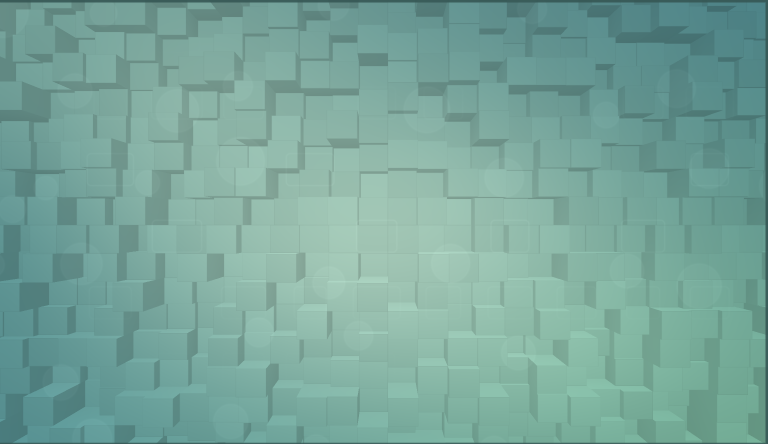
Give the GLSL for this background, as a WebGL 2 fragment shader.

```glsl
#version 300 es
precision highp float;
// A wall of extruded blocks in one-point perspective under a soft teal glow.

#define VANISH vec2(0.505, 0.493)  // vanishing point, share of the canvas
#define PITCH vec2(0.0610, 0.0575) // block spacing, in canvas heights
#define RELIEF 0.135               // largest block protrusion
#define SEAM 0.022                 // joint width, share of a block
#define BOKEH_CELL 0.20            // spacing of the faint discs
#define FRAME_CELL 0.15            // spacing of the faint frames
#define BORDER 0.0075              // thickness of the dark rim
#define SAMPLES 3                  // antialiasing grid per pixel

uniform vec2 u_resolution;
out vec4 outColor;

float hash(vec2 p) {
  vec3 q = fract(p.xyx * vec3(0.1031, 0.1030, 0.0973));
  q += dot(q, q.yzx + 33.33);
  return fract((q.x + q.y) * q.z);
}

float glow(vec2 uv, vec2 center, vec2 radius) {
  vec2 d = (uv - center) / radius;
  return exp(-dot(d, d));
}

// Corner colours blended with broad pools of light and shade
vec3 backdrop(vec2 uv) {
  vec3 low = mix(vec3(0.33, 0.56, 0.57), vec3(0.43, 0.65, 0.56), uv.x);
  vec3 high = mix(vec3(0.43, 0.61, 0.58), vec3(0.29, 0.50, 0.52), uv.x);
  vec3 c = mix(low, high, uv.y);
  c = mix(c, vec3(0.58, 0.73, 0.67), 0.60 * glow(uv, vec2(0.25, 0.75), vec2(0.20, 0.28)));
  c = mix(c, vec3(0.53, 0.76, 0.65), 0.60 * glow(uv, vec2(0.74, 0.22), vec2(0.23, 0.24)));
  c = mix(c, vec3(0.29, 0.51, 0.52), 0.60 * glow(uv, vec2(0.0, 0.36), vec2(0.15, 0.28)));
  return mix(c, vec3(0.65, 0.79, 0.72), 0.95 * glow(uv, vec2(0.49, 0.45), vec2(0.33, 0.38)));
}

float blockScale(vec2 cell) {
  return 1.0 + RELIEF * hash(cell + 71.0);
}

// Walk outward from the nearest plane until a block is met; returns its shade
float blocks(vec2 p) {
  vec2 g = p / PITCH;
  g += vec2(lessThan(abs(g), vec2(1e-4))) * 2e-4;
  vec2 dir = sign(g);
  float t = 1.0 / (1.0 + RELIEF);
  vec2 cell = floor(g * t);
  bool vertical = false;
  for (int i = 0; i < 14; i++) {
    float front = 1.0 / blockScale(cell);
    if (i > 0 && t > front) {
      float depth = 0.03 * smoothstep(front, 1.0, t);
      if (vertical) return (dir.y > 0.0 ? 0.84 : 1.07) - depth;
      return (dir.x > 0.0 ? 0.91 : 0.87) - depth;
    }
    vec2 next = (cell + max(dir, 0.0)) / g;
    float leave = min(next.x, next.y);
    if (front <= leave) {
      vec2 f = fract(g * front);
      vec2 edge = min(f, 1.0 - f);
      float joint = 1.0 - smoothstep(0.0, SEAM, min(edge.x, edge.y));
      return 0.975 + 0.05 * hash(cell + 19.0) + 0.02 * (f.y - 0.5) - 0.06 * joint;
    }
    vertical = next.y < next.x;
    cell += vertical ? vec2(0.0, dir.y) : vec2(dir.x, 0.0);
    t = leave;
  }
  return 0.95;
}

// Faint translucent discs, at most one per cell
float discs(vec2 p) {
  vec2 cell = floor(p / BOKEH_CELL);
  float r = mix(0.13, 0.29, hash(cell + 5.0));
  vec2 center = mix(vec2(r), vec2(1.0 - r), vec2(hash(cell + 11.0), hash(cell + 23.0)));
  float d = length(fract(p / BOKEH_CELL) - center) - r;
  float rim = 1.0 - smoothstep(0.0, 0.02, abs(d));
  return step(0.45, hash(cell + 37.0)) * (1.0 - smoothstep(-0.01, 0.01, d) + 0.4 * rim);
}

// Faint rounded outlines
float frames(vec2 p) {
  vec2 cell = floor(p / FRAME_CELL);
  vec2 halfSize = vec2(0.18 + 0.14 * hash(cell + 41.0), 0.18);
  vec2 q = abs(fract(p / FRAME_CELL) - 0.5) - halfSize;
  float d = length(max(q, 0.0)) + min(max(q.x, q.y), 0.0) - 0.06;
  return step(0.6, hash(cell + 53.0)) * (1.0 - smoothstep(0.0, 0.02, abs(d)));
}

vec3 scene(vec2 uv, float aspect) {
  vec2 p = (uv - VANISH) * vec2(aspect, 1.0);
  vec3 c = backdrop(uv) * blocks(p);
  float band = glow(uv, vec2(0.5, 0.53), vec2(2.0, 0.22));
  c += 0.018 * discs(p + 3.0) + 0.022 * band * frames(p + 7.0);
  // Dark rim on the top, right and bottom
  float rim = min(min(1.0 - uv.y, (1.0 - uv.x) * aspect), uv.y + 0.003);
  return mix(c, vec3(0.21, 0.34, 0.33), 0.9 * (1.0 - smoothstep(0.5 * BORDER, BORDER, rim)));
}

void main() {
  vec3 sum = vec3(0.0);
  for (int i = 0; i < SAMPLES * SAMPLES; i++) {
    vec2 offset = (vec2(i % SAMPLES, i / SAMPLES) + 0.5) / float(SAMPLES) - 0.5;
    sum += scene((gl_FragCoord.xy + offset) / u_resolution, u_resolution.x / u_resolution.y);
  }
  outColor = vec4(sum / float(SAMPLES * SAMPLES), 1.0);
}
```
